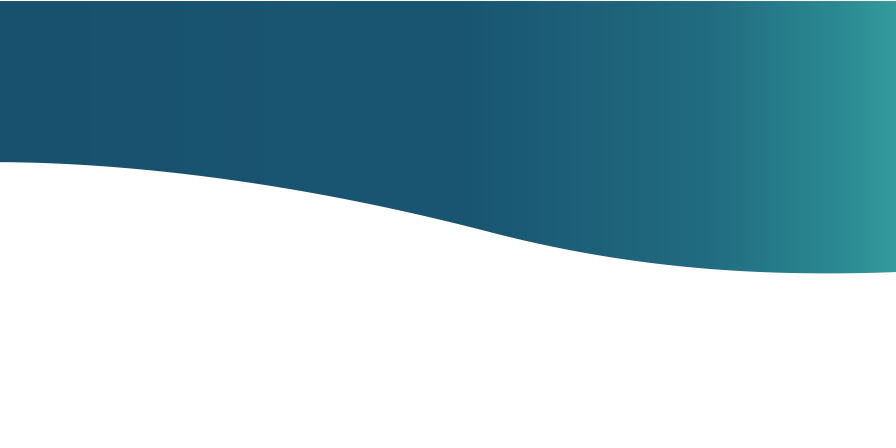
Reproduce this background procedurally as a WebGL 2 fragment shader.

```glsl
#version 300 es
precision highp float;

#define START_Y 0.638     // wave height at the left edge
#define JOIN vec2(0.547, 0.4818)
#define TROUGH vec2(0.9245, 0.3898)
#define CREST_POWER 1.82
#define TROUGH_POWER 2.13
#define TOP_STRIP 0.0023  // thin white margin along the top

uniform vec2 u_resolution;
out vec4 fragColor;

const vec3 PAPER = vec3(1.0);
const vec3 NAVY = vec3(0.094, 0.318, 0.431);
const vec3 BLUE = vec3(0.098, 0.333, 0.443);
const vec3 STEEL = vec3(0.129, 0.420, 0.502);
const vec3 TEAL = vec3(0.169, 0.541, 0.576);
const vec3 AQUA = vec3(0.204, 0.604, 0.612);

// Lower boundary: a falling crest joined smoothly to a shallow trough.
float waveHeight(float x) {
    float crest = mix(START_Y, JOIN.y, pow(max(x, 0.0) / JOIN.x, CREST_POWER));
    float reach = abs(TROUGH.x - x) / (TROUGH.x - JOIN.x);
    float trough = mix(TROUGH.y, JOIN.y, pow(reach, TROUGH_POWER));
    return x < JOIN.x ? crest : trough;
}

// Horizontal gradient, brightening toward the right.
vec3 bandColor(float x) {
    vec3 color = mix(NAVY, BLUE, smoothstep(0.0, 0.5, x));
    color = mix(color, STEEL, clamp((x - 0.52) / 0.27, 0.0, 1.0));
    color = mix(color, TEAL, clamp((x - 0.79) / 0.15, 0.0, 1.0));
    return mix(color, AQUA, clamp((x - 0.94) / 0.06, 0.0, 1.0));
}

void main() {
    vec2 uv = gl_FragCoord.xy / u_resolution;
    float pixel = 1.0 / u_resolution.y;

    // Pixel coverage between the wave and the top margin.
    float aboveWave = clamp((uv.y - waveHeight(uv.x)) / pixel + 0.5, 0.0, 1.0);
    float belowStrip = clamp((1.0 - TOP_STRIP - uv.y) / pixel + 0.5, 0.0, 1.0);

    vec3 color = mix(PAPER, bandColor(uv.x), aboveWave * belowStrip);
    fragColor = vec4(color, 1.0);
}
```
